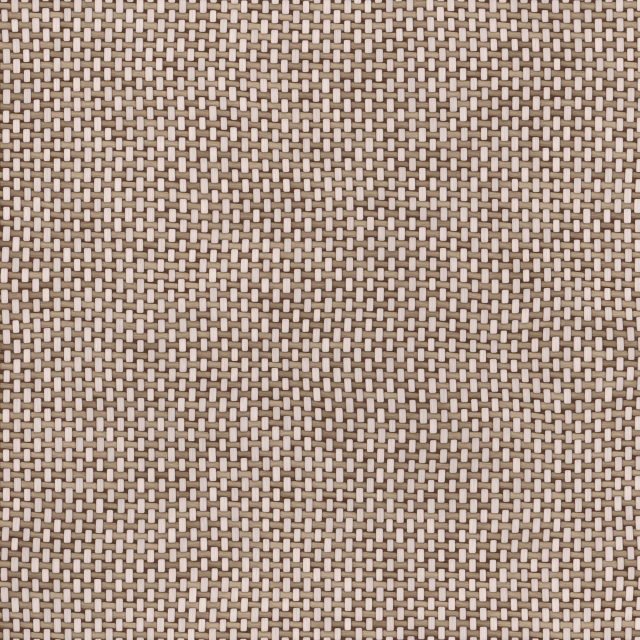
A Shadertoy shader for this texture:

```glsl
// Plain-weave cloth: pale upright warp floats alternate with tan cross yarns.
// Each yarn float is a rounded box on a checkerboard of cells; hashes vary its
// size and tone, and stretched noise adds slubs and fibres along the yarns.

#define CELLS vec2(61.5, 64.0)        // warp columns, weft rows
#define WARP_HALF vec2(0.33, 0.67)    // half size of a pale float, in cells
#define WEFT_HALF vec2(0.72, 0.38)    // half size of a tan float, in cells
#define WARP_COLOR vec3(0.88, 0.82, 0.80)
#define WEFT_LIGHT vec3(0.75, 0.66, 0.56)
#define WEFT_DARK vec3(0.46, 0.35, 0.27)
#define GAP_COLOR vec3(0.34, 0.235, 0.175)
#define WOBBLE 0.40                   // drift of the threads, in cells
#define SOFTNESS 0.07                 // least edge blur, in cells

float hash(vec2 p) {
    vec3 q = fract(p.xyx * vec3(0.1031, 0.1030, 0.0973));
    q += dot(q, q.yzx + 33.33);
    return fract((q.x + q.y) * q.z);
}

float noise(vec2 p) {
    vec2 cell = floor(p), f = fract(p);
    f = f * f * (3.0 - 2.0 * f);
    float low = mix(hash(cell), hash(cell + vec2(1, 0)), f.x);
    float high = mix(hash(cell + vec2(0, 1)), hash(cell + vec2(1, 1)), f.x);
    return mix(low, high, f.y);
}

float roundedBox(vec2 p, vec2 halfSize, float radius) {
    vec2 q = abs(p) - halfSize + radius;
    return length(max(q, 0.0)) + min(max(q.x, q.y), 0.0) - radius;
}

// Signed offset from the nearest of the centres spaced two cells apart
float alternate(float x, float parity) {
    return mod(x + 0.5 - parity, 2.0) - 1.0;
}

void mainImage(out vec4 fragColor, in vec2 fragCoord) {
    vec2 uv = fragCoord / iResolution.xy;
    vec2 drift = vec2(noise(uv * vec2(6.0, 9.0) + 20.0),
                      noise(uv * vec2(9.0, 6.0) + 50.0)) - 0.5;
    vec2 p = uv * CELLS + WOBBLE * drift;
    vec2 cell = floor(p);
    float blur = max(SOFTNESS, 0.7 * CELLS.y / iResolution.y);

    // Nearest pale float in this column
    vec2 warpOffset = vec2(fract(p.x) - 0.5, alternate(p.y, mod(cell.x, 2.0)));
    vec2 warpId = floor(p - warpOffset) + 100.0;
    float warpSeed = hash(warpId);
    vec2 warpSize = WARP_HALF + vec2(0.05, 0.12) * (hash(warpId + 37.0) - 0.5);
    warpOffset.x += 0.09 * (warpSeed - 0.5);
    float warpDist = roundedBox(warpOffset, warpSize, 0.17);

    // Nearest tan float in this row, tilted a little by its twist
    vec2 weftOffset = vec2(alternate(p.x, mod(cell.y + 1.0, 2.0)), fract(p.y) - 0.5);
    vec2 weftId = floor(p - weftOffset) + 300.0;
    float weftSeed = hash(weftId);
    weftOffset.y += 0.10 * weftOffset.x + 0.08 * (weftSeed - 0.5);
    vec2 weftSize = WEFT_HALF - vec2(0.0, 0.10 * hash(weftId + 71.0));
    float weftDist = roundedBox(weftOffset, weftSize, 0.24);

    // Tan yarn: long slubs, fine fibres, rounded sides, shade beside the warp
    float slub = noise(vec2(p.x * 0.22, cell.y * 7.0 + 3.0));
    float fibre = noise(vec2(p.x * 2.0 + p.y * 2.0, p.y * 9.0));
    float patchTone = noise(uv * 7.0 + 80.0);
    float tone = 0.20 + 0.40 * slub + 0.30 * weftSeed + 0.25 * fibre
               + 0.25 * (patchTone - 0.5);
    float side = (weftOffset.y - 0.06) / weftSize.y;
    tone -= 0.40 * side * side;
    vec3 weft = mix(WEFT_DARK, WEFT_LIGHT, clamp(tone + 0.12, 0.0, 1.0));
    weft *= mix(0.80, 1.0, smoothstep(0.0, 0.22, warpDist));

    // Pale yarn: soft rounding, a faint ply line, darker where it dips under
    float across = warpOffset.x / warpSize.x;
    float along = warpOffset.y / warpSize.y;
    float strand = noise(vec2(p.x * 9.0, p.y * 1.5) + 40.0);
    float light = 1.03 - 0.07 * across * across - 0.09 * pow(abs(along), 4.0);
    light += 0.05 * (strand - 0.5) + 0.07 * (warpSeed - 0.5);
    light -= 0.03 * exp(-30.0 * across * across);
    vec3 warp = WARP_COLOR * light;

    // Layers from the gaps upward
    vec3 color = GAP_COLOR * (0.85 + 0.3 * fibre);
    color = mix(color, weft, smoothstep(blur, -blur, weftDist));
    color = mix(color, warp, smoothstep(blur, -blur, warpDist));
    color *= 0.98 + 0.05 * (noise(uv * 3.0 + 10.0) - 0.5);
    fragColor = vec4(clamp(color, 0.0, 1.0), 1.0);
}
```
